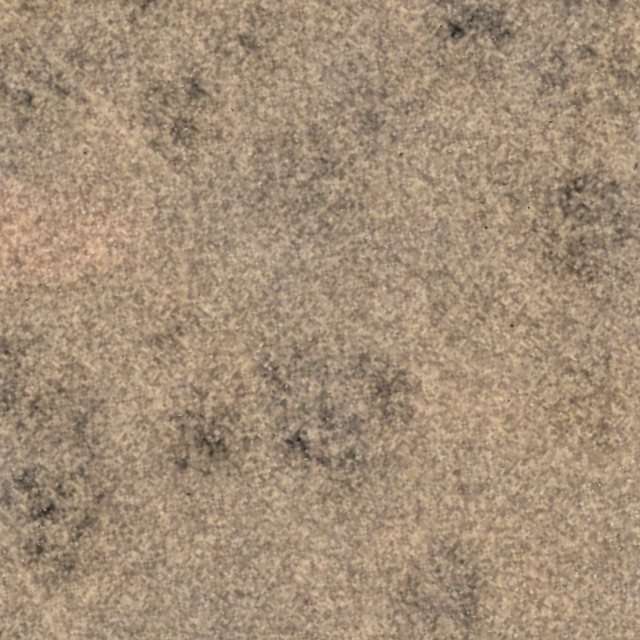
This texture is drawn by a Shadertoy shader. Its source:

```glsl
// Dry steppe seen from above: gritty tan soil, clumps of dark scrub,
// pale foot trails, one bare pinkish patch and scattered stones.
// Cellular spots make scrub and stones; layered sines bend and tint the soil.

vec3 hash3(vec2 p) {
    vec3 q = fract(p.xyx * vec3(0.1031, 0.1030, 0.0973));
    q += dot(q, q.yxz + 33.33);
    return fract((q.xxy + q.yzz) * q.zyx);
}

// Three independent smooth noises, each centred on zero
vec3 grit(vec2 p) {
    p = mat2(0.8, 0.6, -0.6, 0.8) * p + 50.0;
    vec2 c = floor(p), f = smoothstep(0.0, 1.0, p - c);
    vec3 low = mix(hash3(c), hash3(c + vec2(1, 0)), f.x);
    vec3 high = mix(hash3(c + vec2(0, 1)), hash3(c + 1.0), f.x);
    return mix(low, high, f.y) - 0.5;
}

// Soft round spots, one at most per cell, with varied size and strength
float spots(vec2 p, float density, float minRadius, float maxRadius) {
    vec2 cell = floor(p);
    float cover = 0.0;
    for (int j = -1; j <= 1; j++)
    for (int i = -1; i <= 1; i++) {
        vec2 c = cell + vec2(i, j);
        vec3 place = hash3(c), kind = hash3(c + 71.0);
        float radius = mix(minRadius, maxRadius, kind.y);
        float spot = 1.0 - smoothstep(0.2 * radius, radius, length(c + place.xy - p));
        cover = max(cover, spot * step(kind.x, density) * mix(0.45, 1.0, kind.z));
    }
    return cover;
}

// Layered, turned sines, roughly -1 to 1
float waves(vec2 p) {
    float sum = 0.0, gain = 0.6;
    for (int i = 0; i < 4; i++) {
        sum += gain * sin(p.x + 1.6 * sin(p.y + float(i))) * cos(0.8 * p.y - 0.5 * p.x);
        p = mat2(1.3, 1.25, -1.25, 1.3) * p + 2.7;
        gain *= 0.65;
    }
    return sum;
}

float line(float distance, float width) {
    return exp(-distance * distance / (width * width));
}

// Two clear diagonal trails and several faint, broken upright tracks
float trails(vec2 p, float wobble) {
    float main = p.y - (1.0 - 1.1 * p.x + 0.33 * p.x * p.x);
    float corner = p.y - 0.18 + 1.9 * p.x;
    float cover = 0.9 * line(main * 0.74 + 0.004 * wobble, 0.006);
    cover = max(cover, line(corner * 0.47 + 0.003 * wobble, 0.006));
    for (int i = 0; i < 7; i++) {
        vec3 h = hash3(vec2(i, 19));
        float x = 0.2 + 0.075 * float(i) + 0.03 * h.x
                + 0.015 * sin(p.y * (4.0 + 5.0 * h.y) + 6.3 * h.z);
        float reach = 1.0 - smoothstep(0.15, 0.3, abs(p.y - mix(0.2, 0.85, h.y)));
        cover = max(cover, 0.65 * reach * line(p.x - x + 0.004 * wobble, 0.006));
    }
    return cover;
}

void mainImage(out vec4 fragColor, in vec2 fragCoord) {
    vec2 p = fragCoord / iResolution.y;
    vec2 bend = vec2(waves(p * 17.0), waves(p * 15.0 + 40.0));
    vec3 coarse = grit(p * 145.0), fine = grit(p * 235.0 + 17.0);
    vec3 mottle = grit(p * 48.0 + 90.0);
    vec2 rough = p + 0.012 * bend + 0.006 * mottle.yz + 0.003 * coarse.yz;
    float drift = waves(p * 7.0 + 3.0);

    // Soil: slow drift, mottling and two sizes of grit, calmer on the trails
    float trail = trails(p, bend.y + coarse.y) * (0.8 + 0.4 * bend.x);
    float grains = 0.2 * coarse.x + 0.22 * fine.x;
    float tone = 0.672 + 0.022 * drift + 0.015 * bend.x + 0.07 * mottle.x;
    tone += grains * (1.0 - 0.35 * trail) + 0.065 * trail;

    // Scrub: ragged tufts gathered into loose clumps
    float clump = spots(p * 6.0 + 0.1 * bend + 23.0, 0.6, 0.45, 0.85);
    float tufts = spots(rough * 27.0, 0.75, 0.5, 0.95);
    float sprigs = spots(rough * 50.0 + 5.0, 0.4, 0.4, 0.9);
    float scrub = clump * (0.25 + 0.85 * tufts) + 0.25 * sprigs * (0.6 + clump);
    tone -= 0.23 * scrub * (1.0 - 0.5 * trail) * (1.0 - 0.8 * coarse.x);

    // Bare patch at the left with a shaded, broken lower rim
    vec2 q = (rough - vec2(0.05, 0.63)) / vec2(0.17, 0.1);
    float edge = length(q) + 0.3 * bend.y + 0.25 * mottle.y;
    float bare = (1.0 - smoothstep(0.55, 1.15, edge)) * (0.75 + 0.5 * bend.x);
    float rim = line(edge - 0.95, 0.08) * smoothstep(0.3, 0.8, -q.y);
    tone += 0.025 * bare - 0.13 * rim * (0.6 + mottle.z);

    // Earth colours, from shaded brown to pale sand
    vec3 color = vec3(tone, 0.87 * tone, 0.75 * tone - 0.015);
    color += vec3(0.01, 0.0, -0.012) * (drift + 0.5 * bend.y);
    color += vec3(0.022, -0.012, -0.006) * bare;
    color += vec3(-0.008, 0.0, 0.008) * scrub + 0.03 * (coarse.zxy - coarse.x);

    // Pale stones, thicker in some places, and rare dark holes
    float stony = 0.45 + 0.5 * waves(p * 9.0 + 60.0) + 0.3 * p.x;
    float stones = spots(p * 115.0 + 0.4 * fine.yz, 0.13, 0.3, 0.55);
    float holes = spots(p * 50.0 + 31.0 + 0.2 * fine.yz, 0.01, 0.12, 0.25);
    color = mix(color, vec3(0.88, 0.84, 0.79), 0.8 * stones * clamp(stony, 0.0, 1.0));
    color = mix(color, vec3(0.22, 0.16, 0.13), 0.8 * holes);

    fragColor = vec4(clamp(color, 0.0, 1.0), 1.0);
}
```
